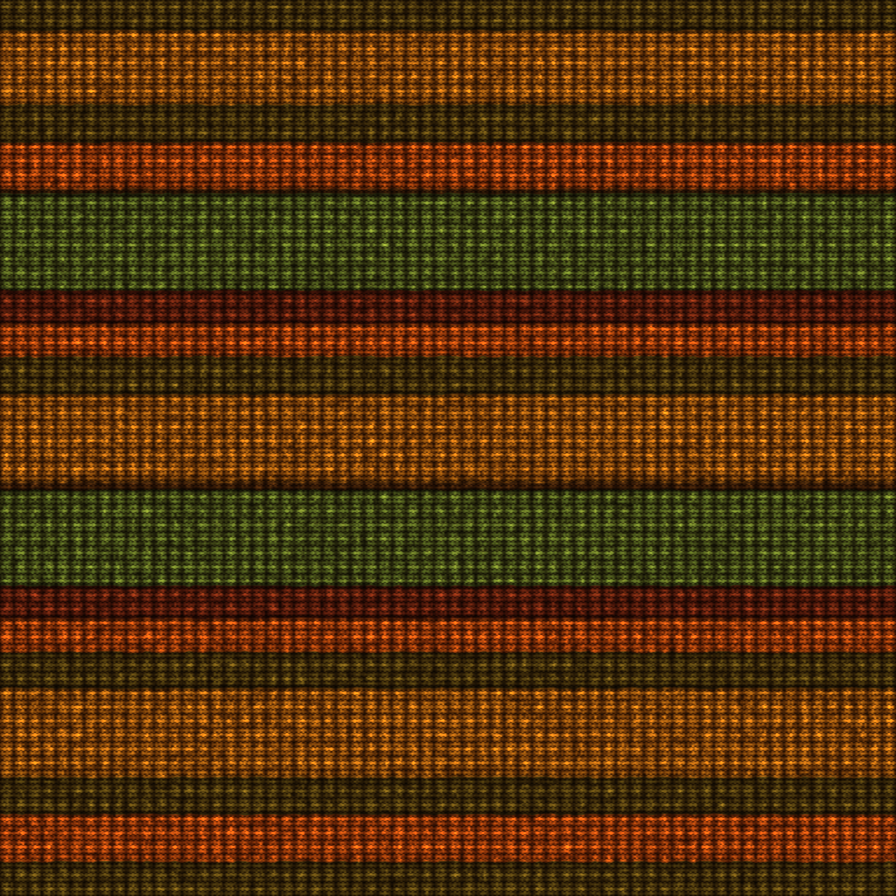
Give the GLSL for this texture, as a Shadertoy shader.

```glsl
// Knitted cloth with horizontal stripes in autumn colours.
// A list of stripe edges picks the yarn colour; a grid of 64 by 64 stitches
// adds ribs, fine crossing threads, dark gaps, glints and random grain.

const float STITCHES = 64.0;   // ribs across and rows down
const float THREADS = 3.0;     // fine threads per stitch
const float TAU = 6.28319;

const vec3 OLIVE  = vec3(0.29, 0.20, 0.045);
const vec3 AMBER  = vec3(0.59, 0.30, 0.045);
const vec3 ORANGE = vec3(0.64, 0.23, 0.040);
const vec3 GREEN  = vec3(0.29, 0.31, 0.095);
const vec3 RED    = vec3(0.37, 0.11, 0.045);
const vec3 BROWN  = vec3(0.30, 0.14, 0.035);

// Lower edge of each stripe, as a fraction of the height from the top
const int EDGES = 18;
const float edges[EDGES] = float[](
    0.034, 0.117, 0.159, 0.211, 0.216, 0.324, 0.361, 0.398, 0.440,
    0.538, 0.547, 0.654, 0.690, 0.728, 0.768, 0.868, 0.909, 0.962);
const vec3 yarns[EDGES + 1] = vec3[](
    OLIVE, AMBER, OLIVE, ORANGE, BROWN, GREEN, RED, ORANGE, OLIVE,
    AMBER, BROWN, GREEN, RED, ORANGE, OLIVE, AMBER, OLIVE, ORANGE, OLIVE);

float hash(vec2 p) {
    return fract(sin(dot(p, vec2(127.1, 311.7))) * 43758.5);
}

float valueNoise(vec2 p) {
    vec2 cell = floor(p);
    vec2 f = fract(p);
    f = f * f * (3.0 - 2.0 * f);
    float low = mix(hash(cell), hash(cell + vec2(1, 0)), f.x);
    float high = mix(hash(cell + vec2(0, 1)), hash(cell + vec2(1, 1)), f.x);
    return mix(low, high, f.y);
}

// Smooth bump: 0 at whole numbers, 1 halfway between them
float bump(float x) {
    return 0.5 - 0.5 * cos(TAU * x);
}

// Yarn colour at a depth from the top, with a dark seam at every edge
vec3 stripeColor(float depth, float softness) {
    vec3 color = yarns[0];
    float seam = 0.0;
    for (int i = 0; i < EDGES; i++) {
        float d = depth - edges[i];
        color = mix(color, yarns[i + 1], smoothstep(-softness, softness, d));
        seam = max(seam, 1.0 - smoothstep(0.001, 0.005, abs(d)));
    }
    return color * (1.0 - 0.38 * seam);
}

// Raised ribs and rows, with dark gaps where the fine threads cross
float knitShade(vec2 stitch) {
    float rib = mix(0.50, 1.18, sqrt(bump(stitch.x)));
    float row = mix(0.76, 1.10, bump(stitch.y));
    vec2 thread = stitch * THREADS;
    thread.x += 0.5 * mod(floor(thread.y), 2.0);
    float gap = (1.0 - bump(thread.x)) * (1.0 - bump(thread.y));
    float strand = mix(0.84, 1.08, bump(thread.y));
    return rib * row * strand * (1.0 - 0.55 * gap);
}

// Small four-armed highlight on each stitch, varying in place and strength
float stitchGlint(vec2 stitch) {
    vec2 id = floor(stitch);
    vec2 shift = 0.12 * (vec2(hash(id), hash(id + 17.0)) - 0.5);
    vec2 p = abs(fract(stitch) - vec2(0.56, 0.55) - shift);
    float arms = max(exp(-70.0 * p.x * p.x - 14.0 * p.y * p.y),
                     exp(-14.0 * p.x * p.x - 70.0 * p.y * p.y));
    return arms * mix(0.25, 1.0, hash(id + 41.0));
}

void mainImage(out vec4 fragColor, in vec2 fragCoord) {
    vec2 uv = fragCoord / iResolution.xy;
    vec2 stitch = uv * STITCHES;

    // Stripe edges waver slightly with the yarn
    float waver = 0.0025 * (valueNoise(stitch * 2.0) - 0.5);
    float softness = max(0.0012, 1.0 / iResolution.y);
    vec3 yarn = stripeColor(1.0 - uv.y + waver, softness);

    // Fibre grain at two scales, and uneven tone between stitches
    float grain = 0.6 * valueNoise(stitch * 4.3) + 0.4 * valueNoise(stitch * 7.1 + 9.0);
    float tone = mix(0.93, 1.07, hash(floor(stitch) + 5.0));
    float shade = knitShade(stitch) * mix(0.50, 1.50, grain) * tone;

    // Shadows turn warm; glints and loose fibres turn yellow
    vec3 color = yarn * shade;
    color *= mix(vec3(1.04, 0.84, 0.80), vec3(1.0, 1.10, 1.12), clamp(shade, 0.0, 1.0));
    float glint = stitchGlint(stitch) * mix(0.4, 1.3, grain);
    color += glint * (yarn * 0.30 + vec3(0.07, 0.06, 0.02));

    fragColor = vec4(clamp(color, 0.0, 1.0), 1.0);
}
```
